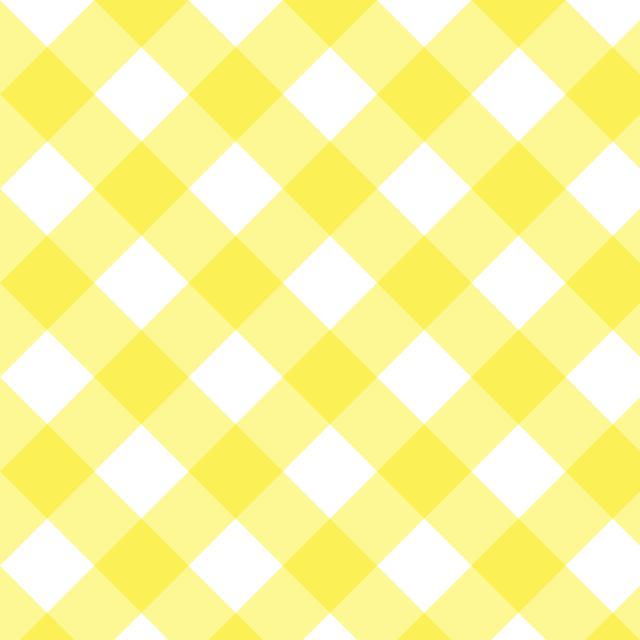
This pattern is drawn by a WebGL 1 fragment shader. Its source:

```glsl
precision highp float;

uniform vec2 u_resolution;

const float REPEATS = 3.394;      // checks across the canvas
const float BAND_WIDTH = 0.5;     // share of each repeat that is dyed
const float BAND_CENTRE = 0.75;   // position of the band within a repeat
const float EDGE_PIXELS = 1.2;    // width of the smoothed edge

const vec3 CLOTH = vec3(1.0);
const vec3 SINGLE_BAND = vec3(0.992, 0.969, 0.580);
const vec3 CROSSED_BANDS = vec3(0.984, 0.941, 0.337);

// Coverage of a repeating band along one diagonal axis
float bandCoverage(float position, float edge) {
  float fromCentre = abs(fract(position - BAND_CENTRE + 0.5) - 0.5);
  return clamp((0.5 * BAND_WIDTH - fromCentre) / edge + 0.5, 0.0, 1.0);
}

void main() {
  // Canvas units measured from the top left corner
  vec2 p = vec2(gl_FragCoord.x, u_resolution.y - gl_FragCoord.y) / u_resolution.y;

  // Diagonal axes, one unit per repeat
  vec2 diagonal = vec2(p.x + p.y, p.x - p.y) * REPEATS;
  float edge = EDGE_PIXELS * sqrt(2.0) * REPEATS / u_resolution.y;

  float rising = bandCoverage(diagonal.x, edge);
  float falling = bandCoverage(diagonal.y, edge);

  // Translucent bands deepen where they cross
  float crossed = rising * falling;
  float dyed = rising + falling - crossed;
  vec3 colour = mix(CLOTH, SINGLE_BAND, dyed);
  colour = mix(colour, CROSSED_BANDS, crossed);

  gl_FragColor = vec4(colour, 1.0);
}
```
